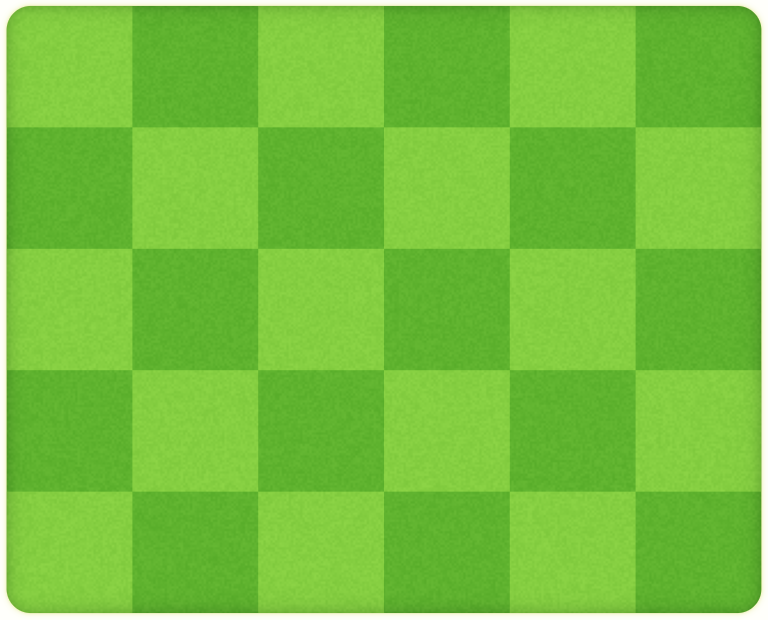
Write a WebGL 1 fragment shader that draws this pattern.

```glsl
precision highp float;
// A rounded green checkerboard lawn, six by five squares, with fine grain and shaded edges.

uniform vec2 u_resolution;

float hash(vec2 p) {
  vec3 q = fract(vec3(p.xyx) * 0.1031);
  q += dot(q, q.yzx + 33.33);
  return fract((q.x + q.y) * q.z);
}

float valueNoise(vec2 p) {
  vec2 i = floor(p);
  vec2 f = fract(p);
  f = f * f * (3.0 - 2.0 * f);
  return mix(mix(hash(i), hash(i + vec2(1.0, 0.0)), f.x),
             mix(hash(i + vec2(0.0, 1.0)), hash(i + vec2(1.0, 1.0)), f.x), f.y);
}

float roundedBox(vec2 p, vec2 halfSize, float radius) {
  vec2 q = abs(p) - halfSize + radius;
  return length(max(q, 0.0)) + min(max(q.x, q.y), 0.0) - radius;
}

void main() {
  // Canvas height is one unit
  float pixel = 1.0 / u_resolution.y;
  vec2 p = (gl_FragCoord.xy - 0.5 * u_resolution) * pixel - vec2(0.0, 0.0008);
  vec2 halfSize = vec2(0.6087, 0.4896);
  vec2 cellSize = 2.0 * halfSize / vec2(6.0, 5.0);

  // Smoothed checker: the product of two alternating waves
  vec2 cell = (p + halfSize) / cellSize;
  vec2 wave = abs(mod(cell - 0.5, 2.0) - 1.0) - 0.5;
  vec2 side = clamp(2.0 * wave * cellSize / pixel, -1.0, 1.0);
  float checker = 0.5 + 0.5 * side.x * side.y;
  vec3 grass = mix(vec3(0.372, 0.700, 0.182), vec3(0.522, 0.810, 0.255), checker);

  // Fine grain with a fainter, broader mottle
  float grain = valueNoise(p * 270.0 + 400.0) - 0.5;
  float mottle = valueNoise(p * 110.0 + 200.0) - 0.5;
  grass += (grain * 0.05 + mottle * 0.015) * vec3(1.0, 0.8, 0.7);

  // Shade inside the rim
  float dist = roundedBox(p, halfSize, 0.039);
  float inside = max(-dist, 0.0);
  grass *= 1.0 - vec3(0.18, 0.15, 0.16) * exp(-inside * 95.0);

  // Pale surround with a warm glow close to the board
  float glow = exp(-max(dist, 0.0) * 320.0);
  vec3 surround = mix(vec3(1.0, 1.0, 0.985), vec3(0.94, 0.95, 0.74), glow);

  float coverage = clamp(0.5 - dist / pixel, 0.0, 1.0);
  gl_FragColor = vec4(mix(surround, grass, coverage), 1.0);
}
```
